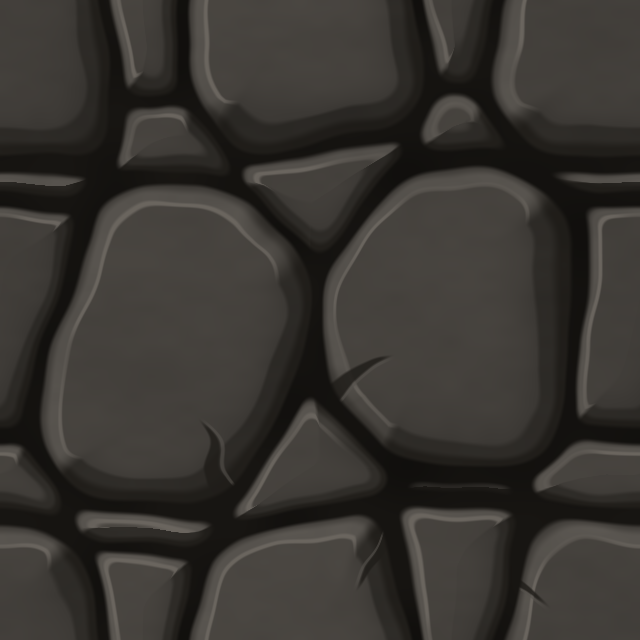
This texture is drawn by a three.js fragment shader. Its source:

```glsl
// Hand-painted wall of large and small bevelled stones with dark joints, tiling.
varying vec2 vUv;

const float STONES = 16.0;
const vec3 JOINT = vec3(0.075, 0.068, 0.058);
const vec3 SHADOW_DEEP = vec3(0.125, 0.115, 0.10);
const vec3 SHADOW = vec3(0.175, 0.165, 0.15);
const vec3 FACE = vec3(0.272, 0.258, 0.24);
const vec3 RIM = vec3(0.335, 0.32, 0.30);
const vec3 RIDGE = vec3(0.42, 0.40, 0.375);
const vec2 LIGHT = vec2(-0.68, 0.73);

float hash(vec2 cell) {
  vec3 h = fract(vec3(cell.xyx) * 0.1031);
  h += dot(h, h.yzx + 33.33);
  return fract((h.x + h.y) * h.z);
}

// Value noise that wraps after a whole number of cells.
float noise(vec2 p, vec2 cells, float seed) {
  vec2 g = p * cells;
  vec2 i = floor(g);
  vec2 f = fract(g);
  f = f * f * (3.0 - 2.0 * f);
  vec2 a = mod(i, cells) + seed;
  vec2 b = mod(i + 1.0, cells) + seed;
  return mix(mix(hash(a), hash(vec2(b.x, a.y)), f.x),
             mix(hash(vec2(a.x, b.y)), hash(b), f.x), f.y);
}

vec2 noise2(vec2 p, float cells, float seed) {
  return vec2(noise(p, vec2(cells), seed), noise(p, vec2(cells), seed + 41.0)) - 0.5;
}

// Evenly spread pseudo-random value for each stone.
float spread(float id, float ratio) {
  return fract(id * ratio);
}

// Staggered rows of big stones, with fillers where they meet.
float isBig(float id) {
  float row = floor(id / 4.0);
  float alternate = mod(mod(id, 4.0) + floor(row * 0.5), 2.0);
  return (1.0 - mod(row, 2.0)) * (1.0 - alternate);
}

// Offset from the nearest wrapped copy of a stone centre (xy), and its power distance (z).
vec3 stone(vec2 p, float id) {
  float row = floor(id / 4.0);
  float col = mod(id, 4.0);
  float alternate = mod(col + floor(row * 0.5), 2.0);
  float lift = mod(row, 2.0) * (0.06 - 0.12 * alternate);
  vec2 jitter = vec2(spread(id, 0.7549), spread(id, 0.5698)) - 0.5;
  vec2 centre = vec2(col, row) * 0.25 + vec2(0.0, lift) + jitter * vec2(0.10, 0.08);
  float size = spread(id, 0.618);
  float weight = mix(0.047 * size * size, 0.054 + 0.018 * size, isBig(id));
  vec2 d = p - centre;
  d -= floor(d + 0.5);
  return vec3(d, dot(d, d) - weight);
}

// Rounded distance to the stone outline (x) and its outward direction (yz).
vec3 outline(vec2 p, vec3 home, float homeId, float rounding) {
  vec3 wall = vec3(1.0, 0.0, 1.0);
  for (float id = 0.0; id < STONES; id++) {
    if (abs(id - homeId) < 0.5) continue;
    vec3 other = stone(p, id);
    vec2 apart = home.xy - other.xy;
    float gap = max(length(apart), 0.001);
    vec3 side = vec3(0.5 * (other.z - home.z) / gap, apart / gap);
    float h = clamp(0.5 + 0.5 * (wall.x - side.x) / rounding, 0.0, 1.0);
    wall = mix(wall, side, h);
    wall.x -= rounding * h * (1.0 - h);
  }
  return wall;
}

// Tapered split running inwards: dark core (x) and pale lip (y).
vec2 crack(vec2 d, float angle, float bend) {
  vec2 dir = vec2(cos(angle), sin(angle));
  float along = dot(d, dir);
  float across = dot(d, vec2(-dir.y, dir.x)) + bend;
  float width = 0.012 * clamp((along - 0.11) / 0.10, 0.0, 1.0);
  float start = smoothstep(0.11, 0.135, along);
  float core = 1.0 - smoothstep(-0.002, 0.003, abs(across) - width);
  float lip = 1.0 - smoothstep(0.001, 0.004, abs(across - width - 0.004));
  return vec2(core, lip) * start;
}

void main() {
  vec2 p = vUv;
  vec2 bent = p + noise2(p, 3.0, 3.0) * 0.06 + noise2(p, 13.0, 17.0) * 0.014;

  // Stone that owns this point
  vec3 home = vec3(0.0, 0.0, 9.0);
  float homeId = 0.0;
  for (float id = 0.0; id < STONES; id++) {
    vec3 candidate = stone(bent, id);
    if (candidate.z < home.z) { home = candidate; homeId = id; }
  }
  float big = isBig(homeId);
  vec3 wall = outline(bent, home, homeId, mix(0.022, 0.045, big));

  // Joint, bevel and lighting
  float depth = wall.x - 0.005 - 0.010 * noise(p, vec2(7.0), 5.0);
  float facing = dot(normalize(wall.yz + 0.0001), LIGHT);
  float lit = smoothstep(-0.15, 0.3, facing + 0.35 * (noise(p, vec2(12.0), 8.0) - 0.5));
  float bevel = mix(0.018, 0.032, big) * mix(1.3, 0.85, lit);
  bevel *= 0.75 + 0.5 * noise(p, vec2(14.0), 23.0);
  float inner = depth - bevel;

  // Painted face with soft mottling and brush strokes
  float mottle = 0.5 * noise(p, vec2(5.0), 1.0) + 0.3 * noise(p, vec2(13.0, 17.0), 2.0)
               + 0.2 * noise(p, vec2(34.0, 58.0), 4.0) - 0.5;
  vec3 face = FACE * (1.0 + 0.16 * mottle + 0.07 * (spread(homeId, 0.382) - 0.5));
  face *= 1.0 + 0.12 * dot(home.xy, LIGHT);
  face *= 1.0 - 0.13 * (1.0 - lit) * exp(-max(inner, 0.0) / 0.025);

  float level = depth / bevel;
  vec3 shaded = mix(SHADOW_DEEP, SHADOW, smoothstep(0.25, 0.6, level));
  vec3 bright = mix(FACE * 0.9, RIM, smoothstep(0.05, 0.55, level));
  vec3 color = mix(shaded, bright, lit) * (1.0 + 0.2 * mottle);
  color = mix(color, face, smoothstep(-0.004, 0.004, inner));

  // Worn highlight along the lit inner edge
  float worn = smoothstep(0.15, 0.5, noise(p, vec2(9.0), 31.0));
  float ridge = 1.0 - smoothstep(0.001, 0.005, abs(inner));
  color = mix(color, RIDGE, ridge * lit * mix(0.35, 0.95, worn));

  vec2 split = big * crack(home.xy, 6.2832 * spread(homeId, 0.381) + 2.4,
                           0.03 * (noise(p, vec2(19.0), 11.0) - 0.5));
  color = mix(color, RIM, split.y * 0.6);
  color = mix(color, SHADOW_DEEP, split.x * 0.85);

  vec3 joint = JOINT * (0.85 + 0.4 * noise(p, vec2(11.0), 13.0));
  color = mix(joint, color, smoothstep(-0.003, 0.005, depth));
  gl_FragColor = vec4(color, 1.0);
}
```
